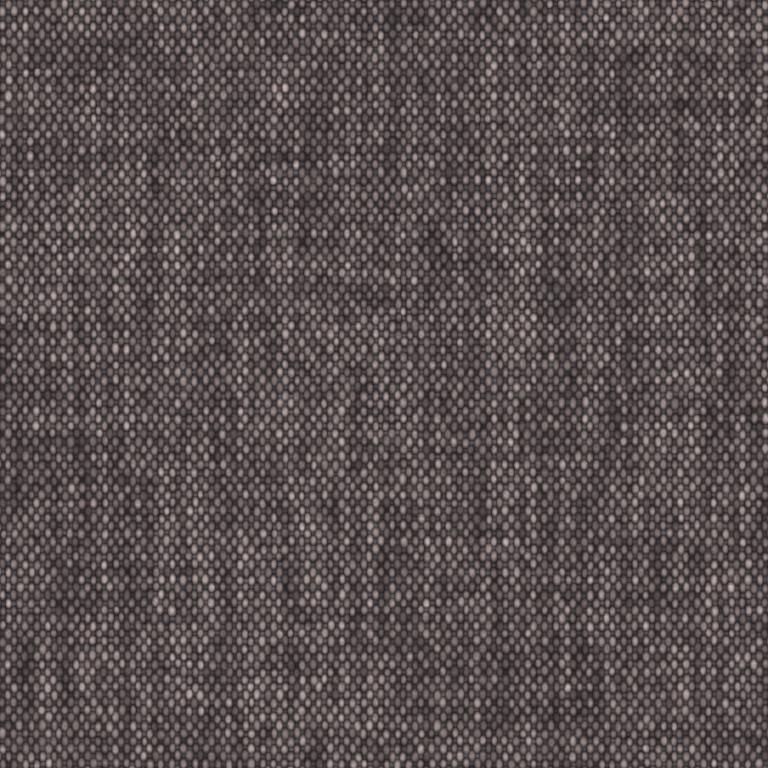
A WebGL 1 fragment shader for this texture:

```glsl
precision highp float;
// Woven upholstery cloth: staggered light warm warp grains over dark, cool
// weft floats that show as small spots between them. Each grain is a soft oval
// on a checkered grid; stretched noise varies the yarns into faint streaks.

uniform vec2 u_resolution;

#define THREADS vec2(136.0, 100.0)    // warp columns, weft rows per canvas
#define WARP_RADIUS vec2(0.90, 0.98)  // oval radii in cells
#define WEFT_RADIUS vec2(0.80, 0.55)
#define GAP_COLOR vec3(0.135, 0.116, 0.122)
#define WARP_COLOR vec3(0.535, 0.485, 0.475)
#define WEFT_COLOR vec3(0.285, 0.262, 0.275)
#define GRAIN_VARIATION 0.34
#define STREAK_VARIATION 0.40
#define WOBBLE 0.30
#define FUZZ 0.18

float hash(vec2 p) {
  vec3 q = fract(p.xyx * vec3(0.1031, 0.1030, 0.0973));
  q += dot(q, q.yzx + 33.33);
  return fract((q.x + q.y) * q.z);
}

float noise(vec2 p) {
  vec2 i = floor(p);
  vec2 f = fract(p);
  f = f * f * (3.0 - 2.0 * f);
  float low = mix(hash(i), hash(i + vec2(1.0, 0.0)), f.x);
  float high = mix(hash(i + vec2(0.0, 1.0)), hash(i + vec2(1.0, 1.0)), f.x);
  return mix(low, high, f.y);
}

// Brightness of one grain: its own tone plus slow changes along both yarns.
float yarnTone(vec2 cell) {
  float warpStreak = noise(vec2(cell.x, cell.y * 0.09 + 40.0)) - 0.5;
  float weftStreak = noise(vec2(cell.x * 0.06 + 70.0, cell.y)) - 0.5;
  float grain = hash(cell + 211.0) - 0.5;
  return 1.0 + STREAK_VARIATION * (warpStreak + 0.55 * weftStreak)
             + GRAIN_VARIATION * grain;
}

// Topmost thread colour at a point given in cells.
vec3 weave(vec2 p) {
  vec2 home = floor(p);
  vec3 color = GAP_COLOR;
  for (int y = -1; y <= 1; y++) {
    for (int x = -1; x <= 1; x++) {
      vec2 cell = home + vec2(float(x), float(y));
      bool isWarp = mod(cell.x + cell.y, 2.0) < 0.5;
      vec2 shift = vec2(hash(cell + 31.0), hash(cell + 87.0)) - 0.5;
      vec2 offset = p - cell - 0.5 - 0.2 * shift;
      vec2 radius = isWarp ? WARP_RADIUS : WEFT_RADIUS;
      radius *= 0.9 + 0.2 * hash(cell + 153.0);
      float cover = 1.0 - smoothstep(0.15, 1.0, length(offset / radius));
      vec3 yarn = isWarp ? WARP_COLOR : WEFT_COLOR;
      yarn *= yarnTone(cell);
      color = max(color, mix(GAP_COLOR, yarn, cover));
    }
  }
  return color;
}

void main() {
  vec2 uv = gl_FragCoord.xy / u_resolution.y;
  vec2 p = uv * THREADS;

  // Threads wander slightly from the straight grid.
  p += WOBBLE * (vec2(noise(uv * vec2(60.0, 25.0)),
                      noise(uv * vec2(25.0, 60.0) + 90.0)) - 0.5);

  // Fine fibre fuzz breaks up the smooth ovals.
  float fuzz = noise(uv * 330.0 + 17.0) - 0.5;
  vec3 color = weave(p) * (1.0 + FUZZ * fuzz);
  gl_FragColor = vec4(clamp(color, 0.0, 1.0), 1.0);
}
```
